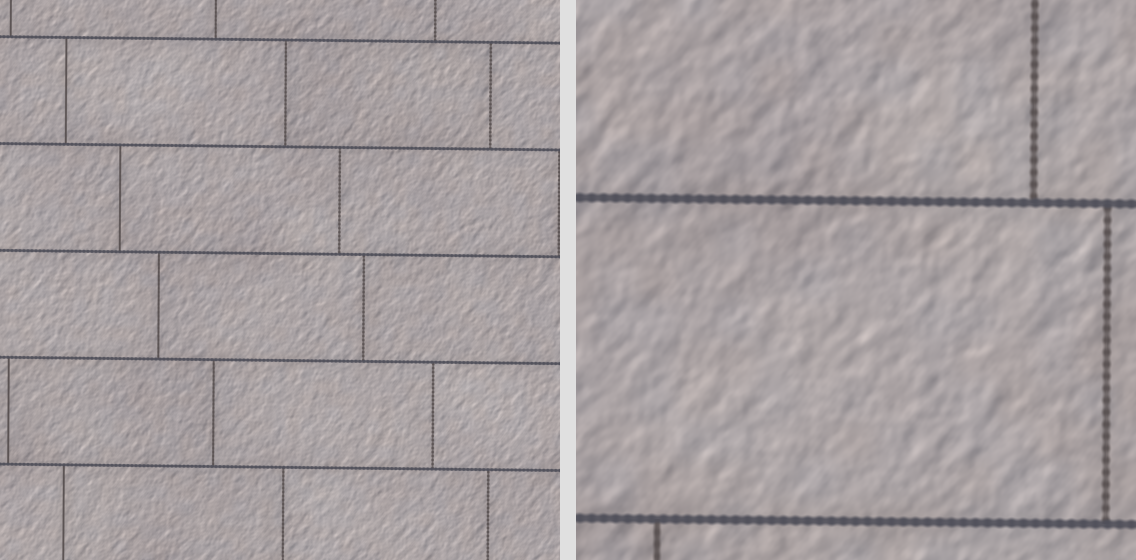
Left: the whole. Right: its middle third, enlarged.
Give the GLSL for this texture, as a Shadertoy shader.

```glsl
float hash(vec2 p) {
    vec3 q = fract(p.xyx * 0.1031);
    q += dot(q, q.yzx + 33.33);
    return fract((q.x + q.y) * q.z);
}

float noise(vec2 p) {
    vec2 i = floor(p), f = fract(p);
    f = f * f * f * (f * (f * 6.0 - 15.0) + 10.0);
    return mix(mix(hash(i), hash(i + vec2(1, 0)), f.x),
               mix(hash(i + vec2(0, 1)), hash(i + vec2(1, 1)), f.x), f.y);
}

// Rough stone height, stretched along a rising diagonal
float stoneHeight(vec2 p) {
    vec2 q = mat2(0.64, -0.77, 0.77, 0.64) * p * vec2(58.0, 105.0);
    float height = 0.0, amplitude = 0.55;
    for (int i = 0; i < 3; i++) {
        height += amplitude * noise(q);
        q = mat2(0.94, 0.34, -0.34, 0.94) * q * 1.9 + 17.3;
        amplitude *= 0.55;
    }
    return height;
}

// Position of upright joint k in a course; the bond repeats every four courses
float jointX(float course, float k) {
    int m = int(mod(course, 4.0));
    float start = vec4(0.116, 0.2135, 0.2835, 0.0165)[m];
    float swing = vec4(0.013, 0.0, -0.013, -0.013)[m];
    float pitch = m == 1 ? 0.392 : 0.379;
    return start + pitch * k + swing * mod(k, 2.0);
}

float lineMask(float dist, float halfWidth, float soft) {
    return 1.0 - smoothstep(halfWidth - soft, halfWidth + soft, dist);
}

void mainImage(out vec4 fragColor, in vec2 fragCoord) {
    vec2 uv = fragCoord / iResolution.xy;
    float soft = max(0.8 / iResolution.y, 0.0014);

    // Courses counted downwards, dropping slightly to the right
    float v = (1.0 - uv.y - 0.0115 * uv.x - 0.0655) / 0.1908;
    float course = floor(v);
    float bedDist = min(fract(v), 1.0 - fract(v)) * 0.1908;

    // Nearest upright joint and the block it bounds
    float x = uv.x - 0.006 * (uv.y - 0.5);
    float jointDist = 1.0, block = -2.0;
    for (float k = -1.0; k < 4.0; k++) {
        float offset = x - jointX(course, k);
        jointDist = min(jointDist, abs(offset));
        if (offset > 0.0) block = k;
    }
    float tone = hash(vec2(course, block) + 20.0);

    // Embossed grain lit from one side, with warm lights and cool shadows
    vec2 p = uv + 3.0 * tone;
    float relief = stoneHeight(p + vec2(0.0036, -0.003)) - stoneHeight(p);
    float patches = noise(uv * 7.0 + 4.0) + 0.5 * noise(uv * 17.0) - 0.75;
    vec3 color = vec3(0.668, 0.638, 0.643);
    color += relief * vec3(0.20, 0.185, 0.17);
    color += patches * vec3(0.035, 0.038, 0.034) + (tone - 0.5) * 0.018;
    color += (noise(uv * 42.0) - 0.5) * vec3(0.012, 0.0, -0.012);

    // Soft dirt towards the block edges
    color -= 0.035 * exp(-min(bedDist, jointDist) / 0.016);

    // Fine beading, stronger on upright joints to the right
    float bedBead = 0.5 + 0.5 * cos(uv.x * 880.0);
    float jointBead = 0.5 + 0.5 * cos(uv.y * 880.0);
    float beadAmount = smoothstep(0.1, 0.75, uv.x);
    float joint = lineMask(jointDist, 0.0017 + 0.0006 * jointBead * beadAmount, soft);
    joint *= 0.92 - 0.3 * beadAmount * (1.0 - jointBead);
    float bed = lineMask(bedDist, 0.0021 + 0.0006 * bedBead, soft);
    bed *= 0.87 + 0.1 * bedBead;

    color = mix(color, vec3(0.33, 0.30, 0.30), joint);
    color = mix(color, vec3(0.31, 0.31, 0.35), bed);
    fragColor = vec4(color, 1.0);
}
```
